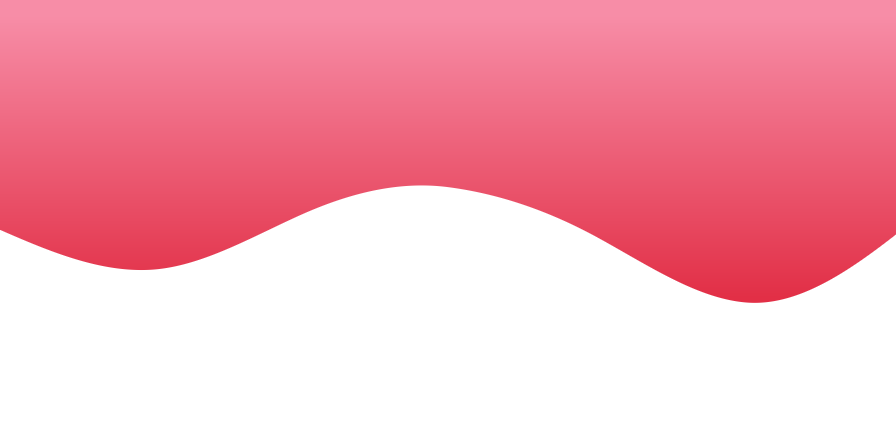
A WebGL 2 fragment shader for this background:

```glsl
#version 300 es
precision highp float;

#define SEGMENTS 6
#define GRADIENT_TOP 0.966
#define GRADIENT_BOTTOM 0.336
#define PINK vec3(0.969, 0.553, 0.655)
#define RED vec3(0.885, 0.185, 0.275)
#define PAPER vec3(1.0)

uniform vec2 u_resolution;
out vec4 fragColor;

// Wave knots, evenly spaced in x: height and slope per segment
const vec2 KNOTS[SEGMENTS + 1] = vec2[](
    vec2(0.487, -0.146), vec2(0.3977, 0.016), vec2(0.5182, 0.151),
    vec2(0.5823, -0.043), vec2(0.4701, -0.182), vec2(0.3247, -0.026),
    vec2(0.4766, 0.260));

// Cubic Hermite curve through the knots; returns height and slope in x
vec2 wave(float x) {
    float position = clamp(x, 0.0, 1.0) * float(SEGMENTS);
    int i = min(int(position), SEGMENTS - 1);
    float t = position - float(i);
    vec2 a = KNOTS[i];
    vec2 b = KNOTS[i + 1];
    float rise = b.x - a.x;
    float quadratic = 3.0 * rise - 2.0 * a.y - b.y;
    float cubic = a.y + b.y - 2.0 * rise;
    float height = a.x + t * (a.y + t * (quadratic + t * cubic));
    float slope = a.y + t * (2.0 * quadratic + 3.0 * t * cubic);
    return vec2(height, slope * float(SEGMENTS));
}

void main() {
    vec2 uv = gl_FragCoord.xy / u_resolution;

    // Vertical gradient, pink above and red below
    float depth = (GRADIENT_TOP - uv.y) / (GRADIENT_TOP - GRADIENT_BOTTOM);
    vec3 fill = mix(PINK, RED, clamp(depth, 0.0, 1.0));

    // Antialiased edge, using distance perpendicular to the curve
    vec2 curve = wave(uv.x);
    float pixelSlope = curve.y * u_resolution.y / u_resolution.x;
    float edgeDistance = (uv.y - curve.x) * u_resolution.y
                       / sqrt(1.0 + pixelSlope * pixelSlope);
    float coverage = clamp(edgeDistance + 0.5, 0.0, 1.0);

    fragColor = vec4(mix(PAPER, fill, coverage), 1.0);
}
```
